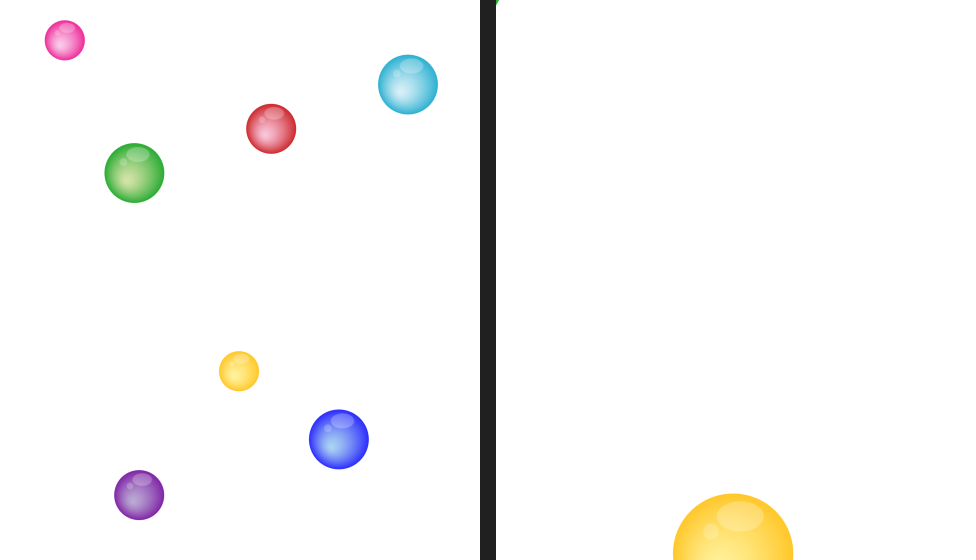
Left, the full canvas; right, a detail of the centre.
Reproduce this background procedurally as a WebGL 2 fragment shader.

```glsl
#version 300 es
precision highp float;
// Seven glossy glass balls scattered over a white ground.
// Two small lattices place them; each ball is a radial gradient with an
// off-centre focus, topped by an oval sheen and a small round glint.

#define BALLS 7
#define UPPER_BALLS 4
#define SMALL_RADIUS 0.0358
#define RADIUS_STEP 0.0088
#define FOCUS vec2(-0.27, -0.27)
#define FALLOFF 1.35
#define SHEEN_ALPHA 0.25
#define GLINT_ALPHA 0.20

uniform vec2 u_resolution;
out vec4 fragColor;

// Rim colour, and size class (0 small, 1 medium, 2 large) in w
const vec4 RIM[BALLS] = vec4[BALLS](
    vec4(0.93, 0.17, 0.60, 0.0),   // pink
    vec4(0.17, 0.69, 0.82, 2.0),   // cyan
    vec4(0.80, 0.16, 0.18, 1.0),   // red
    vec4(0.16, 0.67, 0.20, 2.0),   // green
    vec4(0.50, 0.14, 0.65, 1.0),   // purple
    vec4(1.00, 0.78, 0.16, 0.0),   // yellow
    vec4(0.17, 0.17, 0.99, 2.0));  // blue

// Glowing core colour, in the same order
const vec3 CORE[BALLS] = vec3[BALLS](
    vec3(0.98, 0.80, 0.92),
    vec3(0.85, 0.94, 0.97),
    vec3(0.98, 0.78, 0.86),
    vec3(0.84, 0.89, 0.66),
    vec3(0.73, 0.67, 0.83),
    vec3(1.00, 0.95, 0.62),
    vec3(0.67, 0.83, 0.95));

// Ball centre as a fraction of the canvas: one lattice per cluster
vec2 ballCentre(int i) {
    if (i < UPPER_BALLS) {
        vec2 cell = fract(vec2(0.135, 0.82) + float(i) * vec2(0.715, -0.1975));
        return vec2(0.0, 0.6) + vec2(1.0, 0.4) * cell;
    }
    float k = float(i - UPPER_BALLS);
    vec2 cell = fract(vec2(0.29, 0.02) + k * vec2(0.208, 0.645));
    return vec2(0.0, 0.109) + vec2(1.0, 0.343) * cell;
}

// 0 at the focus, 1 on the unit circle
float focalGradient(vec2 p) {
    vec2 d = p - FOCUS;
    float inner = 1.0 - dot(FOCUS, FOCUS);
    float along = dot(FOCUS, d);
    return (along + sqrt(along * along + dot(d, d) * inner)) / inner;
}

// Smooth coverage of an axis-aligned ellipse
float ellipse(vec2 p, vec2 radii, float pixel) {
    float dist = (length(p / radii) - 1.0) * min(radii.x, radii.y);
    return 1.0 - smoothstep(-0.7 * pixel, 0.7 * pixel, dist);
}

void main() {
    vec2 uv = gl_FragCoord.xy / u_resolution.y;
    vec2 canvas = vec2(u_resolution.x / u_resolution.y, 1.0);
    vec3 colour = vec3(1.0);

    for (int i = 0; i < BALLS; i++) {
        float radius = SMALL_RADIUS + RADIUS_STEP * RIM[i].w;
        vec2 p = (uv - ballCentre(i) * canvas) / radius;
        float pixel = 1.0 / (u_resolution.y * radius);

        // Glass body
        float t = pow(clamp(focalGradient(p), 0.0, 1.0), FALLOFF);
        vec3 glass = mix(CORE[i], RIM[i].rgb, t);

        // Reflections
        float sheen = ellipse(p - vec2(0.12, 0.62), vec2(0.39, 0.25), pixel);
        float glint = ellipse(p - vec2(-0.37, 0.37), vec2(0.13), pixel);
        glass = mix(glass, vec3(1.0), SHEEN_ALPHA * sheen);
        glass = mix(glass, vec3(1.0), GLINT_ALPHA * glint);

        colour = mix(colour, glass, ellipse(p, vec2(1.0), pixel));
    }
    fragColor = vec4(colour, 1.0);
}
```
